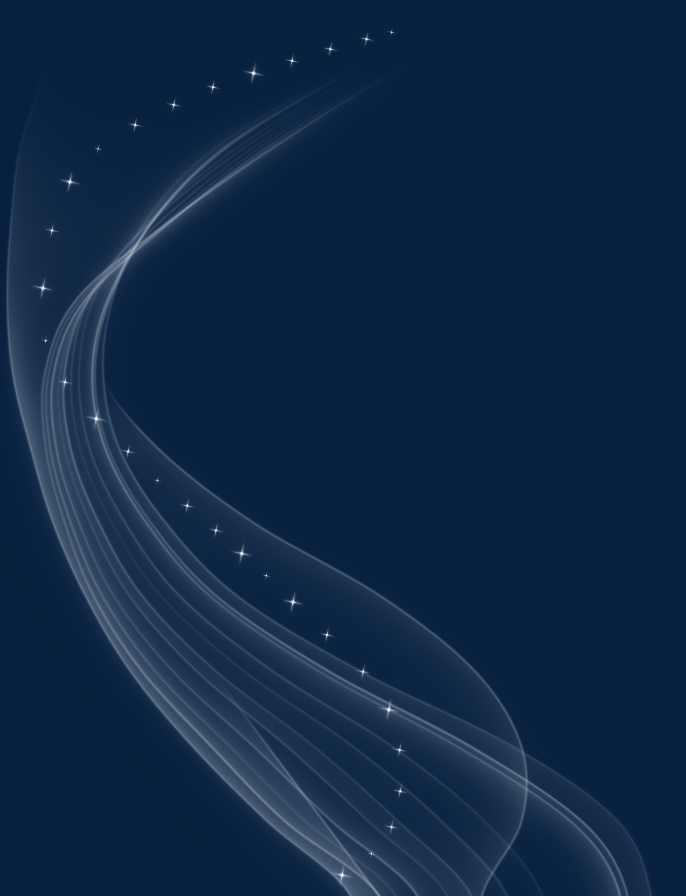
A Shadertoy shader for this background:

```glsl
// Pale translucent ribbons sweeping over navy, with a winding trail of sparkles.

// Curve knots, evenly spaced from top to bottom, in thousandths of the height.
const float VEIL[13] = float[](62., 47., 22., 12., 8., 14., 34., 59., 96., 146., 215., 298., 391.);
const float OUTER[13] = float[](599., 436., 302., 185., 86., 50., 51., 72., 105., 159., 236., 318., 423.);
const float INNER[13] = float[](530., 375., 238., 158., 124., 115., 133., 185., 267., 404., 573., 690., 727.);
const float BELLY[13] = float[](117., 117., 117., 117., 110., 112., 176., 283., 427., 531., 582., 582., 538.);
const float TRAIL_X[13] = float[](437., 326., 194., 78., 51., 143., 241., 327., 434., 437., 350., 270., 200.);
const float TRAIL_Y[13] = float[](36., 68., 117., 203., 380., 504., 592., 672., 792., 923., 996., 1030., 1060.);

// Strands: position between the outer and inner curves, brightness.
const vec2 STRANDS[10] = vec2[](
    vec2(0., .3), vec2(.06, .16), vec2(.14, .24), vec2(.25, .12), vec2(.34, .2),
    vec2(.47, .1), vec2(.6, .13), vec2(.81, .3), vec2(.855, .3), vec2(1., .17));

// Catmull-Rom spline for t in 0..1: value and slope.
vec2 spline(float knots[13], float t) {
    float s = clamp(t * 12., 0., 11.999);
    int k = int(s);
    float f = s - float(k);
    float a = knots[max(k - 1, 0)], b = knots[k], c = knots[k + 1], d = knots[min(k + 2, 12)];
    float c1 = .5 * (c - a);
    float c2 = a - 2.5 * b + 2. * c - .5 * d;
    float c3 = .5 * (d - a) + 1.5 * (b - c);
    float value = b + f * (c1 + f * (c2 + f * c3));
    float slope = 12. * (c1 + f * (2. * c2 + f * 3. * c3));
    return vec2(value, slope) * .001;
}

// Signed distance to a curve x(y), positive on its right.
float curveDistance(float x, vec2 curve) {
    return (x - curve.x) / length(vec2(1., curve.y));
}

float line(float d, float width) {
    return exp(-d * d / (width * width));
}

// Glow that starts sharply at d = 0 and fades over the given reach.
float sheet(float d, float reach) {
    return smoothstep(-.001, .001, d) * exp(-max(d, 0.) / reach);
}

// Four-pointed star with a bright core.
float sparkle(vec2 q, float size) {
    q = mat2(.98, -.2, .2, .98) * q / size;
    float r = length(q);
    float arms = pow(max(1. - r / .014, 0.), 1.3);
    float thin = min(abs(q.x), abs(q.y));
    return .9 * arms * exp(-thin / .0009) + exp(-r * r / 3e-6) + .06 * exp(-r / .005);
}

void mainImage(out vec4 fragColor, in vec2 fragCoord) {
    // Height units, y running downward, fitted to the canvas width.
    vec2 uv = fragCoord / iResolution.xy;
    vec2 p = vec2(uv.x * .7656, 1. - uv.y);
    vec2 outer = spline(OUTER, p.y), inner = spline(INNER, p.y);
    float light = 0.;

    // Left veil, brightest where it nears the strands, and its upper haze
    float veil = curveDistance(p.x, spline(VEIL, p.y));
    float outerSide = curveDistance(p.x, outer);
    float veilFade = smoothstep(.04, .42, p.y);
    float swell = smoothstep(.3, .48, p.y);
    light += veilFade * (.2 * line(veil, .0014) + (.1 + .16 * swell) * sheet(veil, .022));
    light += .07 * swell * exp(-abs(veil) / .007);
    light += .055 * smoothstep(.08, .3, p.y) * sheet(veil, .15) * smoothstep(.02, -.05, outerSide);

    // Strand bundle, crossing at the neck and fanning out below
    float strandFade = smoothstep(.06, .27, p.y);
    float reach = .006 + .036 * abs(inner.x - outer.x);
    float neck = line(p.y - .28, .09);
    float bend = smoothstep(.8, 1., p.y);
    for (int i = 0; i < 10; i++) {
        float u = STRANDS[i].x;
        float along = u + .4 * bend * (1. - u) * step(.7, u);
        vec2 path = mix(outer, inner, along);
        path.x += .007 * neck * sin(9. * u);
        float d = curveDistance(p.x, path);
        float inward = u < .3 ? d : -d;
        float shine = STRANDS[i].y * (.75 + .3 * sin(p.y * 9. + float(i) * 2.4));
        light += strandFade * shine * (1.05 * line(d, .0014) + .38 * sheet(inward, reach)
            + .05 * exp(-abs(d) / .015));
    }

    // Soft edge of the inner band
    float band = -curveDistance(p.x, inner);
    light += .05 * smoothstep(.45, .6, p.y) * sheet(band, .03);

    // Rounded belly of the sheet on the right
    float belly = -curveDistance(p.x, spline(BELLY, p.y));
    float bellyFade = smoothstep(.42, .5, p.y);
    light += bellyFade * (.24 * line(belly, .0014) + .1 * sheet(belly, .03) + .012 * exp(-abs(belly) / .012));

    // Fold at the lower left
    float fold = -curveDistance(p.x, vec2(.237 + (p.y - .75) * .745, .745));
    light += smoothstep(.74, .87, p.y) * (.25 * line(fold, .0013) + .1 * sheet(fold, .025));

    // Sparkles along the trail
    float stars = 0.;
    for (int i = 0; i < 30; i++) {
        float t = float(i) / 36.;
        vec2 center = vec2(spline(TRAIL_X, t).x, spline(TRAIL_Y, t).x);
        bool big = i % 5 == 4 || (i > 9 && i % 10 == 1);
        float size = big ? 1. : i % 4 == 0 ? .4 : .68;
        stars += sparkle(p - center, size);
    }

    vec3 navy = vec3(.027, .127, .248);
    vec3 pale = vec3(.94, .96, 1.);
    vec3 color = mix(navy, pale, 1. - exp(-light));
    color = mix(color, vec3(.95, .97, 1.), clamp(stars, 0., 1.) * .92);
    fragColor = vec4(color, 1.);
}
```
